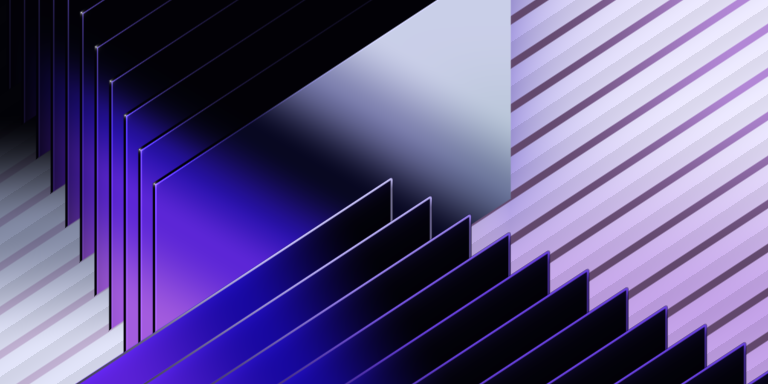
This background is drawn by a Shadertoy shader. Its source:

```glsl
// Two stacks of slanted violet glass panels in front of a pale striped wall.

const float SLOPE = 0.655;    // rise of every slanted edge
const float NORMALIZE = 0.836; // turns vertical offsets into distances
const vec3 INK = vec3(0.006, 0.005, 0.025);

float cover(float d) {
    float pixel = 1.0 / iResolution.y;
    return smoothstep(pixel, -pixel, d);
}

float line(float d, float halfWidth) {
    return cover(abs(d) - halfWidth);
}

// Pale wall with slanted grooves, falling into shadow at the upper left.
vec3 wall(vec2 p) {
    float right = smoothstep(0.9, 1.35, p.x);
    vec3 leftTone = mix(vec3(0.01, 0.01, 0.03), vec3(0.50, 0.53, 0.63), smoothstep(0.70, 0.40, p.y));
    leftTone = mix(leftTone, vec3(0.86, 0.87, 0.95), smoothstep(0.42, 0.08, p.y));
    vec3 rightTone = mix(vec3(0.75, 0.62, 0.89), vec3(0.91, 0.90, 0.98), smoothstep(0.15, 0.75, p.y));
    float shade = exp(-7.0 * abs(p.x - 1.33)) * smoothstep(0.2, 0.6, p.y);
    rightTone = mix(rightTone, vec3(0.55, 0.50, 0.82), 0.75 * shade);
    vec3 col = mix(leftTone, rightTone, right);

    float period = 0.1146;
    float cell = fract((p.y - SLOPE * p.x - 0.0755) / period + 0.5) - 0.5;
    col *= 0.95 + 0.08 * smoothstep(0.5, -0.5, cell);
    vec3 groove = mix(vec3(0.38, 0.28, 0.42), vec3(0.70, 0.53, 0.84),
                      smoothstep(1.35, 1.95, p.x) * smoothstep(0.3, 0.8, p.y));
    groove = mix(col * vec3(0.88, 0.80, 0.87), groove, right);
    return mix(col, groove, line(cell * period * NORMALIZE, 0.0095));
}

// Violet to blue to near black along the diagonal t.
vec3 violetGlow(float t) {
    vec3 col = mix(vec3(0.64, 0.36, 0.87), vec3(0.36, 0.15, 0.84), smoothstep(-0.52, -0.27, t));
    col = mix(col, vec3(0.16, 0.07, 0.68), smoothstep(-0.27, -0.12, t));
    return mix(col, vec3(0.03, 0.03, 0.13), smoothstep(-0.17, 0.03, t));
}

// Rear stack: panels step down to the right, the nearest one drawn last.
vec3 rearPanels(vec3 col, vec2 p) {
    float t = 0.5 * p.x + 0.85 * p.y - 0.85;
    vec3 glow = violetGlow(t);
    vec3 dim = mix(INK, glow, smoothstep(0.02, 0.34, p.x));
    dim = mix(dim, INK, smoothstep(-0.12, 0.07, t));
    vec3 frost = mix(glow, vec3(0.46, 0.47, 0.66), smoothstep(0.04, 0.25, t));
    frost = mix(frost, vec3(0.79, 0.81, 0.91), smoothstep(0.20, 0.42, t));
    frost *= mix(vec3(1.0), vec3(0.88, 0.94, 0.90), smoothstep(1.0, 1.3, p.x) * smoothstep(0.95, 0.5, p.y));

    for (int i = 10; i >= 0; i--) {
        float k = float(i);
        vec2 q = p - vec2(0.398 - 0.038 * k, 0.523 + 0.0892 * k);
        float top = q.y - SLOPE * q.x;
        float rim = max(-q.x, top * NORMALIZE);
        float d = max(rim, max(q.x - 0.9323, -(top + 0.651) * NORMALIZE));
        vec3 face = i == 0 ? frost : dim;

        // Dark bevel, then a thin highlight that is strongest at the corner.
        face = mix(face, INK, cover(-rim - 0.006));
        float shine = 0.12 + 0.75 * exp(-5.0 * length(q));
        face += vec3(0.38, 0.30, 0.75) * shine * line(rim + 0.008, 0.0016);
        face += 0.8 * exp(-length(q - vec2(0.004, -0.002)) * 280.0);
        col = mix(col, face, cover(d));
    }
    return col;
}

// Front stack: rounded corners marching down to the right.
vec3 frontPanels(vec3 col, vec2 p) {
    float u = 0.8 * p.x + 0.5 * p.y - 0.5;
    vec3 face = mix(vec3(0.36, 0.13, 0.84), vec3(0.09, 0.03, 0.62), smoothstep(-0.28, 0.14, u));
    face = mix(face, INK, smoothstep(0.10, 0.46, u));

    for (int i = 0; i < 11; i++) {
        float k = float(i);
        vec2 q = p - vec2(1.0234 + 0.1022 * k, 0.5417 - 0.0477 * k);
        float top = (q.y - SLOPE * q.x) * NORMALIZE;
        vec2 corner = vec2(top, q.x) + 0.009;
        float d = length(max(corner, 0.0)) + min(max(corner.x, corner.y), 0.0) - 0.009;

        // Soft light behind the upper edge, lavender first and violet later.
        vec3 edge = mix(vec3(0.76, 0.74, 0.95), vec3(0.40, 0.25, 0.86), smoothstep(0.0, 4.0, k));
        edge *= mix(0.35, 1.0, smoothstep(-0.85, -0.25, q.x));
        float side = smoothstep(-0.012, 0.0, q.x) * smoothstep(0.0, -0.03, top);
        vec3 panel = face + vec3(0.05, 0.03, 0.16) * exp(top * 45.0);
        panel = mix(panel, edge, line(d + 0.003, 0.003) * mix(1.0, 0.45, side));
        col = mix(col, panel, cover(d));
    }
    return col;
}

void mainImage(out vec4 fragColor, in vec2 fragCoord) {
    vec2 p = fragCoord / iResolution.xy * vec2(2.0, 1.0);
    vec3 col = wall(p);
    col = rearPanels(col, p);
    col = frontPanels(col, p);
    fragColor = vec4(clamp(col, 0.0, 1.0), 1.0);
}
```
